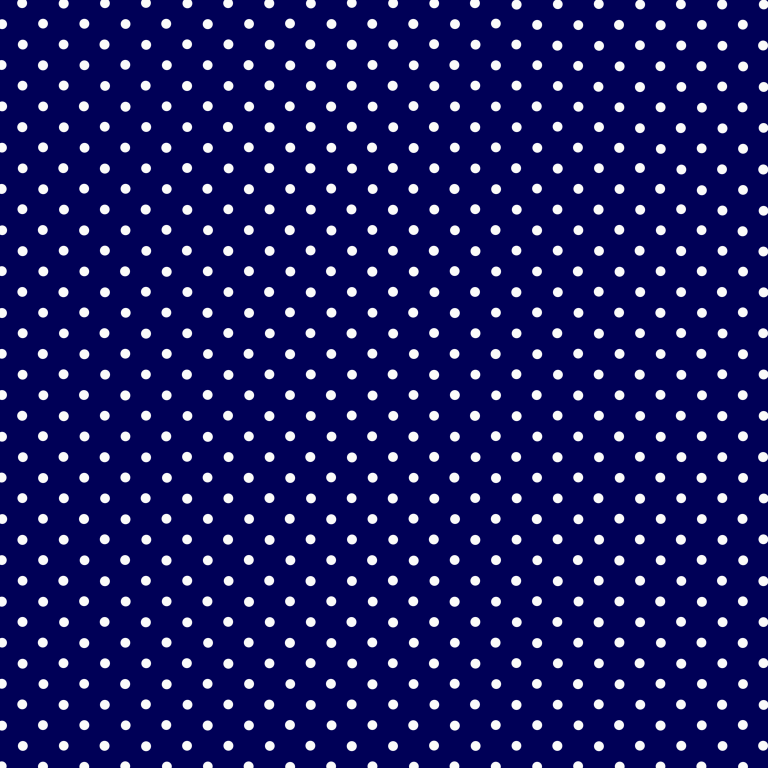
Reproduce this pattern procedurally as a WebGL 1 fragment shader.

```glsl
precision highp float;

uniform vec2 u_resolution;

const vec3 NAVY = vec3(0.0, 0.0, 0.34);
const vec3 WHITE = vec3(0.985, 0.985, 0.98);
const vec2 PITCH = vec2(0.0536, 0.05372);        // spacing of one dot grid
const vec2 FIRST_DOT = vec2(0.0293, 0.0288);     // lowest left dot centre
const float RADIUS = 0.0064;
const float JITTER = 0.0005;                     // placement wobble
const float SIZE_WEAR = 0.00012;                 // radius wobble
const float EDGE_SOFTNESS = 0.0009;
const float SLIP_LINE = 1.664;                   // x + y beyond which dots sag
const float SLIP_DROP = 0.0014;

// Layered sines, roughly -1 to 1, varying from dot to dot.
float wobble(vec2 cell, float phase) {
  return 0.6 * sin(dot(cell, vec2(2.3, 3.7)) + phase)
       + 0.4 * sin(dot(cell, vec2(5.1, -1.9)) + 2.0 * phase);
}

// Signed distance to the dot of a square grid shifted by a fraction of a pitch.
float dotGrid(vec2 p, float shift) {
  vec2 cell = floor((p - FIRST_DOT) / PITCH - shift + 0.5);
  vec2 centre = FIRST_DOT + (cell + shift) * PITCH;

  // The upper right corner sits slightly lower than the rest.
  centre.y -= SLIP_DROP * step(SLIP_LINE, centre.x + centre.y);

  vec2 id = cell + shift;
  centre += JITTER * vec2(wobble(id, 0.8), wobble(id, 4.1));
  return length(p - centre) - RADIUS - SIZE_WEAR * wobble(id, 2.6);
}

void main() {
  vec2 p = gl_FragCoord.xy / u_resolution;
  float pixel = 1.0 / min(u_resolution.x, u_resolution.y);
  float soft = max(EDGE_SOFTNESS, 0.7 * pixel);

  // Two grids half a pitch apart form the staggered rows.
  float d = min(dotGrid(p, 0.0), dotGrid(p, 0.5));
  float cover = 1.0 - smoothstep(-soft, soft, d);

  gl_FragColor = vec4(mix(NAVY, WHITE, cover), 1.0);
}
```
